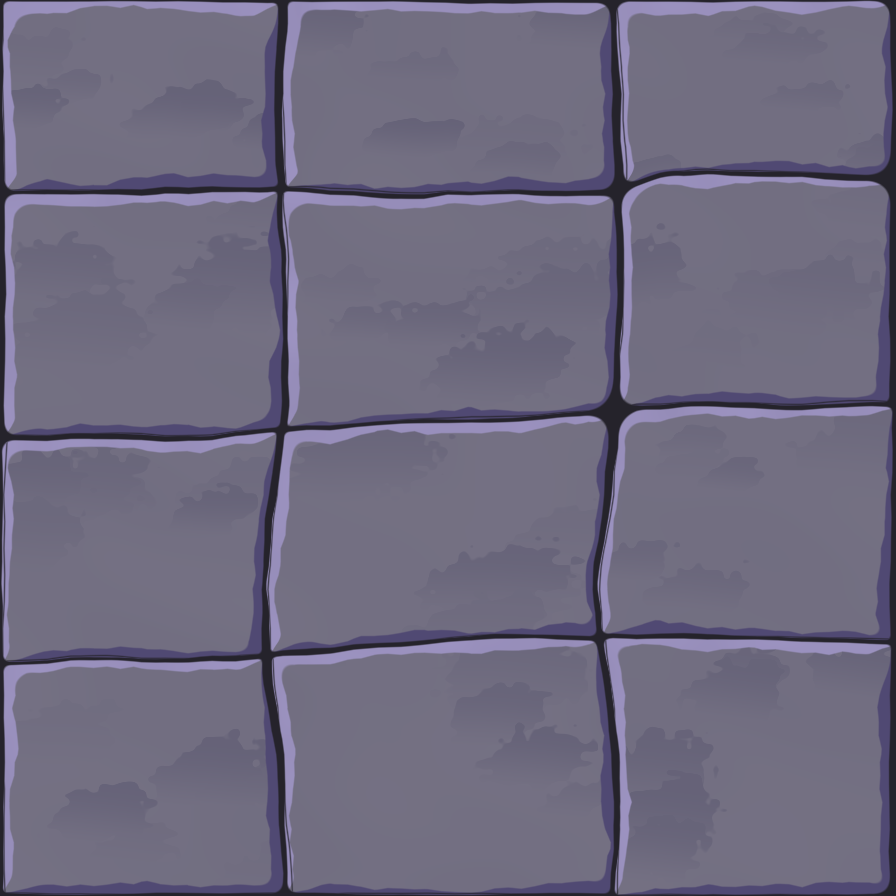
Give the GLSL for this texture, as a three.js fragment shader.

```glsl
varying vec2 vUv;

#define CRACK_X 0.0042
#define CRACK_Y 0.0026
#define LIT_WIDTH 0.0112
#define SHADE_WIDTH 0.0108
#define WOBBLE 0.009
#define SOFT 0.0011
#define PATCHES 6

const vec3 STONE = vec3(0.457, 0.442, 0.514);
const vec3 STAIN = vec3(0.395, 0.382, 0.468);
const vec3 LIT = vec3(0.596, 0.560, 0.735);
const vec3 SHADE = vec3(0.315, 0.285, 0.450);
const vec3 CRACK = vec3(0.145, 0.138, 0.168);

float hash(vec2 p) {
  return fract(sin(dot(p, vec2(127.1, 311.7))) * 43758.545);
}

float noise(vec2 p) {
  vec2 i = floor(p), f = fract(p);
  f = f * f * (3.0 - 2.0 * f);
  return mix(mix(hash(i), hash(i + vec2(1.0, 0.0)), f.x),
             mix(hash(i + vec2(0.0, 1.0)), hash(i + 1.0), f.x), f.y);
}

// Straight segments give a hand-cut outline
float facet(float t, float seed) {
  float i = floor(t);
  return mix(hash(vec2(i, seed)), hash(vec2(i + 1.0, seed)), fract(t));
}

float chipped(float t, float seed) {
  return 0.72 * facet(t * 19.0, seed) + 0.28 * facet(t * 67.0, seed + 5.0);
}

float wobble(float t, float seed) {
  return WOBBLE * (noise(vec2(t * 9.0, seed * 13.0)) - 0.5)
       + WOBBLE * 0.25 * (facet(t * 38.0, seed) - 0.5);
}

// Joints between columns and rows
float jointX(float k, float y) {
  if (k < 0.5) return 0.0;
  if (k > 2.5) return 0.998;
  float bend = (y - 0.34) / 0.14;
  return (k < 1.5 ? 0.316 : 0.688) - 0.023 * exp(-bend * bend) + wobble(y, k);
}

float jointY(float k, float x) {
  if (k < 0.5) return 0.0;
  if (k > 3.5) return 1.0;
  vec4 rise = k < 1.5 ? vec4(0.261, 0.026, 0.10, 0.60)
            : k < 2.5 ? vec4(0.510, 0.035, 0.12, 0.85)
                      : vec4(0.786, 0.018, 0.67, 0.76);
  return rise.x + rise.y * smoothstep(rise.z, rise.w, x) + wobble(x, k + 20.0);
}

float smin(float a, float b, float k) {
  float h = max(k - abs(a - b), 0.0) / k;
  return min(a, b) - h * h * k * 0.25;
}

float inside(float d) {
  return 1.0 - smoothstep(-SOFT, SOFT, d);
}

void main() {
  vec2 p = vUv;
  vec2 tile = vec2(step(jointX(1.0, p.y), p.x) + step(jointX(2.0, p.y), p.x),
    step(jointY(1.0, p.x), p.y) + step(jointY(2.0, p.x), p.y) + step(jointY(3.0, p.x), p.y));
  float id = tile.x + tile.y * 3.0 + 1.0;

  // Distances to the four sides of this slab
  vec2 low = p - vec2(jointX(tile.x, p.y), jointY(tile.y, p.x));
  vec2 high = vec2(jointX(tile.x + 1.0, p.y), jointY(tile.y + 1.0, p.x)) - p;
  vec2 local = low / (low + high);
  float left = low.x - CRACK_X * (0.25 + 1.5 * chipped(p.y * 0.6, id));
  float right = high.x - CRACK_X * (0.25 + 1.5 * chipped(p.y * 0.6, id + 40.0));
  float base = low.y - CRACK_Y * (0.25 + 1.5 * chipped(p.x * 0.6, id + 80.0));
  float top = high.y - CRACK_Y * (0.25 + 1.5 * chipped(p.x * 0.6, id + 120.0));

  // Stone with dappled stains
  float leaf = 0.6 * noise(p * vec2(95.0, 115.0)) + 0.4 * noise(p * 48.0 + 9.0);
  float stain = 0.0;
  for (int i = 0; i < PATCHES; i++) {
    vec2 seed = vec2(id * 3.7, float(i) * 5.3 + 1.0);
    vec2 centre = vec2(hash(seed), hash(seed + 2.1));
    vec2 radius = mix(vec2(0.035, 0.020), vec2(0.085, 0.050), hash(seed + 4.7));
    vec2 q = (local - centre) * vec2(0.33, 0.25);
    q.y -= 0.2 * q.x;
    q /= radius;
    float blot = 1.0 - smoothstep(0.94, 1.02, length(q) + 0.9 * (leaf - 0.5));
    float fade = smoothstep(-1.3, 1.0, q.y + 0.5 * q.x);
    stain = max(stain, blot * fade * mix(0.25, 0.95, hash(seed + 8.3)));
  }
  float wash = noise(p * vec2(7.0, 12.0) + vec2(0.0, p.x * 4.0));
  vec3 color = mix(STONE, STAIN, max(stain, 0.22 * wash));

  // Shaded right and lower bevels
  float shadeR = SHADE_WIDTH * (0.1 + 1.5 * chipped(p.y, id + 160.0)) * smoothstep(0.0, 0.06, top);
  float shadeB = SHADE_WIDTH * (0.1 + 1.5 * chipped(p.x, id + 200.0)) * smoothstep(0.0, 0.05, left);
  color = mix(color, SHADE, inside(smin(right - shadeR, base - shadeB, 0.014)));

  // Lit left and upper bevels
  float litL = LIT_WIDTH * (0.3 + 1.25 * chipped(p.y, id + 240.0)) * smoothstep(-0.005, 0.02, base);
  float litT = LIT_WIDTH * (0.3 + 1.25 * chipped(p.x, id + 280.0)) * smoothstep(-0.01, 0.03, right);
  vec3 lit = LIT * (0.98 + 0.05 * noise(p * 24.0));
  color = mix(color, lit, inside(smin(left - litL, top - litT, 0.022)));

  // Cracks widen at some junctions and shed thin slivers
  vec2 corner = tile + step(high, low);
  float spread = mix(0.006, 0.034, pow(hash(corner + 3.0), 2.0));
  float crack = smin(min(left, right), min(base, top), spread);
  float sliver = min(abs(low.x - 0.009 * chipped(p.y * 0.5, id + 320.0)),
                     abs(low.y - 0.005 * chipped(p.x * 0.5, id + 360.0))) - 0.0007;
  color = mix(color, CRACK, max(inside(crack), 0.8 * inside(sliver)));

  gl_FragColor = vec4(color, 1.0);
}
```
